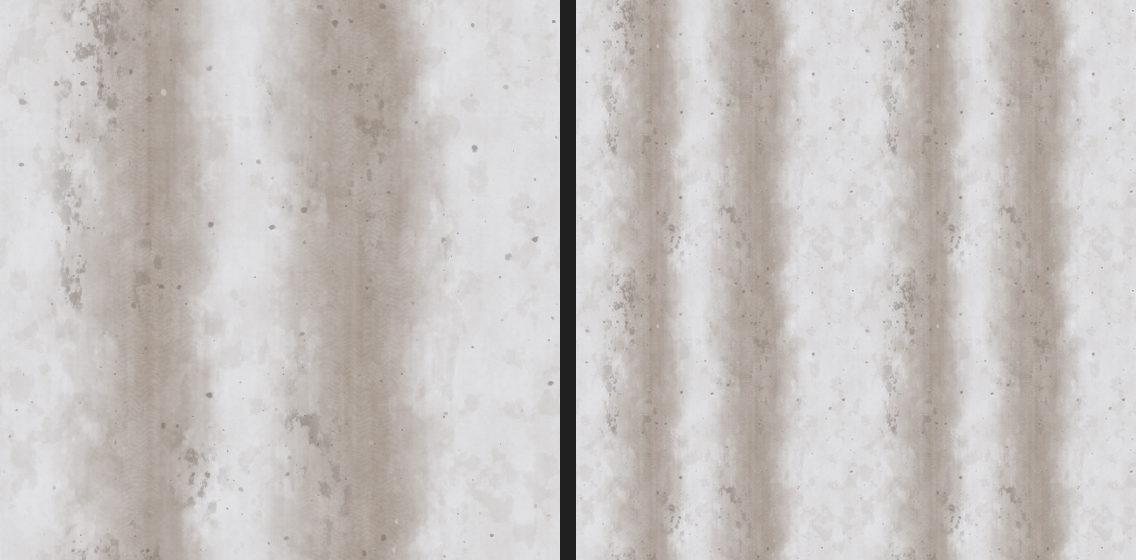
Left: one tile. Right: repeated 2 by 2.
Write a Shadertoy shader that draws this texture.

```glsl
#define PLASTER vec3(0.875, 0.873, 0.882)
#define STAIN vec3(0.662, 0.616, 0.580)
#define SPECK vec3(0.40, 0.35, 0.31)
#define BAND_DEPTH 0.84
#define EDGE_WANDER 0.07
#define STREAKS 0.22
#define MOTTLE 0.55
#define FLAKES 0.22
#define GRAIN 0.045
#define TREAD 0.035
#define TAU 6.2831853

float hash(vec2 p) {
    return fract(sin(dot(p, vec2(127.1, 311.7))) * 43758.5453);
}

// Value noise that wraps over the unit square
float noise(vec2 uv, vec2 cells, float seed) {
    vec2 p = uv * cells, i = floor(p), f = fract(p);
    f = f * f * f * (f * (f * 6.0 - 15.0) + 10.0);
    vec2 a = mod(i, cells) + seed, b = mod(i + 1.0, cells) + seed;
    return mix(mix(hash(a), hash(vec2(b.x, a.y)), f.x),
               mix(hash(vec2(a.x, b.y)), hash(b), f.x), f.y);
}

float fbm(vec2 uv, vec2 cells, float seed) {
    float sum = 0.0, amp = 0.5, total = 0.0;
    for (int k = 0; k < 5; k++) {
        sum += amp * noise(uv, cells, seed + float(k) * 17.0);
        total += amp;
        amp *= 0.6;
        cells *= 2.0;
    }
    return sum / total;
}

// One ragged dot in some of the cells
float specks(vec2 uv, float cells, float density, float seed) {
    vec2 p = uv * cells, id = mod(floor(p), cells) + seed;
    vec2 centre = 0.35 + 0.3 * vec2(hash(id + 3.1), hash(id + 7.7));
    float radius = mix(0.08, 0.26, pow(hash(id + 5.3), 2.0));
    float ragged = 0.16 * (noise(uv, vec2(cells * 5.0), seed) - 0.5);
    float dist = length(fract(p) - centre) + ragged;
    float shown = step(hash(id), density) * (0.4 + 0.6 * hash(id + 9.2));
    return shown * (1.0 - smoothstep(radius * 0.5, radius + 0.05, dist));
}

float band(float x, float start, float full, float fade, float end) {
    return smoothstep(start, full, x) * (1.0 - smoothstep(fade, end, x));
}

void mainImage(out vec4 fragColor, in vec2 fragCoord) {
    vec2 uv = fragCoord / iResolution.xy;

    // Two soft vertical stains with wandering edges
    float wander = fbm(uv, vec2(5.0, 3.0), 11.0) - 0.5;
    float x = uv.x + EDGE_WANDER * wander;
    float stain = band(x, 0.06, 0.26, 0.28, 0.43) + band(x, 0.44, 0.63, 0.68, 0.83);
    float border = 4.0 * stain * (1.0 - stain);
    float tone = 0.05 + BAND_DEPTH * stain;

    // Vertical streaks, broad and fine
    float broad = noise(uv, vec2(34.0, 2.0), 23.0) - 0.5;
    float fine = fbm(uv, vec2(90.0, 3.0), 31.0) - 0.5;
    tone += STREAKS * (0.5 * broad + fine) * (0.3 + 0.7 * max(stain, border));

    // Cloudy mottling and pale flaking patches
    vec2 bent = uv + 0.02 * (vec2(noise(uv, vec2(12.0), 41.0), noise(uv, vec2(12.0), 43.0)) - 0.5);
    tone += MOTTLE * (fbm(bent, vec2(14.0, 9.0), 47.0) - 0.5) * (0.45 + 0.55 * border);
    float flake = smoothstep(0.53, 0.66, fbm(bent, vec2(20.0, 13.0), 59.0));
    tone -= FLAKES * flake * (0.2 + 0.5 * border + 0.15 * stain);
    float scuff = smoothstep(0.56, 0.68, fbm(bent, vec2(26.0, 22.0), 67.0));
    tone += 0.13 * scuff * (1.0 - 0.6 * stain);

    // Faint chevron tread inside the stains
    float zigzag = abs(fract(uv.x * 28.0) - 0.5);
    float tread = sin(TAU * (110.0 * uv.y + 2.0 * zigzag + 2.0 * noise(uv, vec2(40.0), 71.0)));
    tone += TREAD * tread * stain * smoothstep(0.4, 0.7, noise(uv, vec2(16.0, 4.0), 73.0));

    // Fine grain
    tone += GRAIN * (noise(uv, vec2(300.0), 79.0) + noise(uv, vec2(150.0), 83.0) - 1.0) * (1.0 + stain);

    vec3 color = mix(PLASTER, STAIN, clamp(tone, -0.05, 1.15));

    // Sooty smudges, then small dark specks gathered near them
    float cluster = smoothstep(0.55, 0.85, noise(uv, vec2(15.0, 6.0), 89.0)) * max(border, 0.6 * stain);
    float soot = cluster * smoothstep(0.52, 0.70, fbm(uv, vec2(50.0, 32.0), 97.0));
    float dots = specks(uv, 36.0, 0.05 + 0.12 * cluster, 101.0);
    dots = max(dots, 0.8 * specks(uv, 80.0, 0.025 + 0.22 * cluster, 211.0));
    color = mix(color, SPECK, 0.38 * soot);
    color = mix(color, SPECK, 0.5 * dots);

    // Rare pale chips
    float chips = specks(uv, 22.0, 0.07 * stain, 307.0);
    color = mix(color, PLASTER, 0.5 * chips);

    fragColor = vec4(color, 1.0);
}
```
